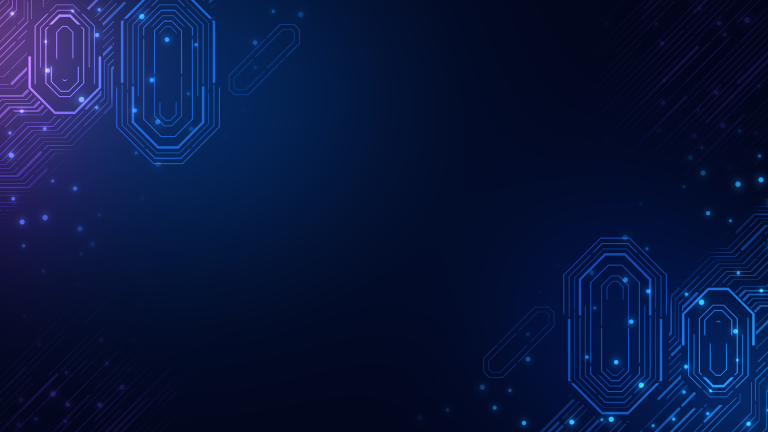
A Shadertoy shader for this background:

```glsl
#define PITCH 0.0125
#define THIN 0.0009
#define THICK 0.0028
#define DOT_CELL 0.068
#define PINK vec3(0.78, 0.52, 0.95)
#define VIOLET vec3(0.34, 0.20, 0.72)
#define AZURE vec3(0.13, 0.46, 0.90)
#define CYAN vec3(0.16, 0.72, 1.00)
#define NAVY vec3(0.008, 0.022, 0.105)

float hash(vec2 p) {
    vec3 a = fract(p.xyx * vec3(0.1031, 0.1030, 0.0973));
    a += dot(a, a.yzx + 33.33);
    return fract((a.x + a.y) * a.z);
}

float stroke(float d, float halfWidth) {
    float px = 0.75 / iResolution.y;
    return 1.0 - smoothstep(max(halfWidth - px, 0.0), halfWidth + px, d);
}

float glow(vec2 p, vec2 center, float spread) {
    vec2 d = p - center;
    return exp(-dot(d, d) / spread);
}

// Diagonal axes: x runs along the traces, y across them
vec2 diagonal(vec2 q) {
    return vec2(q.x - q.y, q.x + q.y) * 0.7071;
}

// Parallel tracks broken into segments of varied weight
float lanes(float across, float along, float seed) {
    float id = floor(across / PITCH);
    float d = abs(fract(across / PITCH) - 0.5) * PITCH;
    float h = hash(vec2(id + 40.0, seed));
    float run = along * (3.0 + 4.0 * h) + h * 17.0;
    float g = hash(vec2(id + 90.0, floor(run) + seed * 7.0 + 60.0));
    float f = fract(run);
    float ends = smoothstep(0.0, 0.03, f) * smoothstep(0.0, 0.03, 1.0 - f);
    float width = mix(THIN, THICK, step(0.86, g));
    return stroke(d, width) * step(0.26, g) * ends * (0.2 + 0.8 * g);
}

// Distance from the spine of a stretched octagon
float octagon(vec2 e, float stretch) {
    e = abs(e);
    e.y = max(e.y - stretch, 0.0);
    return max(max(e.x, e.y), (e.x + e.y) * 0.78);
}

// Glowing solder points scattered over a jittered grid
float nodes(vec2 q) {
    vec2 cell = floor(q / DOT_CELL);
    float sum = 0.0;
    for (int j = -1; j <= 1; j++)
    for (int i = -1; i <= 1; i++) {
        vec2 c = cell + vec2(i, j);
        float h = hash(c + 21.0);
        vec2 center = (c + 0.15 + 0.7 * vec2(hash(c + 53.0), hash(c + 87.0))) * DOT_CELL;
        float radius = mix(0.002, 0.0068, h * h);
        float d = length(q - center);
        float spot = stroke(d, radius) + 0.3 * exp(-d * d / (radius * radius * 6.0));
        sum += spot * step(0.42, h) * (0.35 + 0.65 * h);
    }
    return sum;
}

// Circuit corner, q measured inward from the corner; x: tracks, y: nodes
vec2 circuit(vec2 q) {
    vec2 a = diagonal(q);
    float bend = -min(a.x + 0.26, 0.0) + clamp(a.x - 0.04, -0.03, 0.03)
               - clamp(a.x + 0.14, -0.02, 0.02);
    float fade = 1.0 - smoothstep(0.33, 0.38, a.y);
    float tracks = 0.62 * lanes(a.y + bend, a.x, 3.0) * fade;

    // Large loop, then the small one nearer the corner
    vec2 e = q - vec2(0.389, 0.17);
    float r = octagon(e, 0.09);
    if (r < 0.125) tracks = 0.85 * lanes(r, e.y, 11.0) * step(0.012, r);
    e = q - vec2(0.15, 0.13);
    r = octagon(e, 0.05);
    if (r < 0.0875) tracks = lanes(r, e.y, 5.0);

    // Slanted outer capsule
    e = a.yx - vec2(0.53, 0.335);
    r = octagon(e, 0.075);
    if (r < 0.0375) tracks = 0.42 * lanes(r, e.y, 8.0);

    float scatter = 1.0 - smoothstep(0.32, 0.62, a.y);
    return vec2(tracks, nodes(q) * scatter);
}

void mainImage(out vec4 fragColor, in vec2 fragCoord) {
    vec2 p = fragCoord / iResolution.y;
    float aspect = iResolution.x / iResolution.y;
    vec2 q = vec2(p.x, 1.0 - p.y);
    vec2 m = vec2(aspect + 0.035 - q.x, 0.93 - q.y);

    // Soft background light
    vec3 col = NAVY;
    col += vec3(0.008, 0.135, 0.27) * glow(q * vec2(1.0, 1.15), vec2(0.42, 0.26), 0.25);
    col += vec3(0.33, 0.13, 0.26) * glow(q, vec2(0.0, 0.08), 0.07);
    col += vec3(0.08, 0.02, 0.10) * glow(q, vec2(0.0, 0.45), 0.06);
    col += vec3(0.0, 0.055, 0.17) * glow(q, vec2(aspect - 0.33, 0.75), 0.12);
    col += vec3(0.01, 0.11, 0.23) * glow(q, vec2(aspect, 0.93), 0.06);

    // Upper left circuit, pink to azure
    vec2 upper = circuit(q);
    vec3 warm = mix(PINK, VIOLET, smoothstep(0.12, 0.42, q.y));
    vec3 tint = mix(warm, AZURE, smoothstep(0.10, 0.33, q.x));
    col += tint * upper.x * 0.7 + mix(tint, CYAN, 0.4) * upper.y * 0.75;

    // Lower right circuit, azure to cyan
    vec2 lower = circuit(m);
    tint = mix(CYAN, AZURE * 0.85, smoothstep(0.08, 0.45, length(m)));
    col += tint * lower.x * 0.75 + CYAN * lower.y * 0.8;

    // Faint traces in the two dark corners
    vec2 a = diagonal(q);
    float ghost = glow(q, vec2(0.17, 0.94), 0.025)
                + glow(q, vec2(aspect - 0.13, 0.13), 0.035);
    col += VIOLET * ghost * (0.28 * lanes(a.y, a.x, 15.0) + 0.3 * nodes(q));

    fragColor = vec4(clamp(col, 0.0, 1.0), 1.0);
}
```
